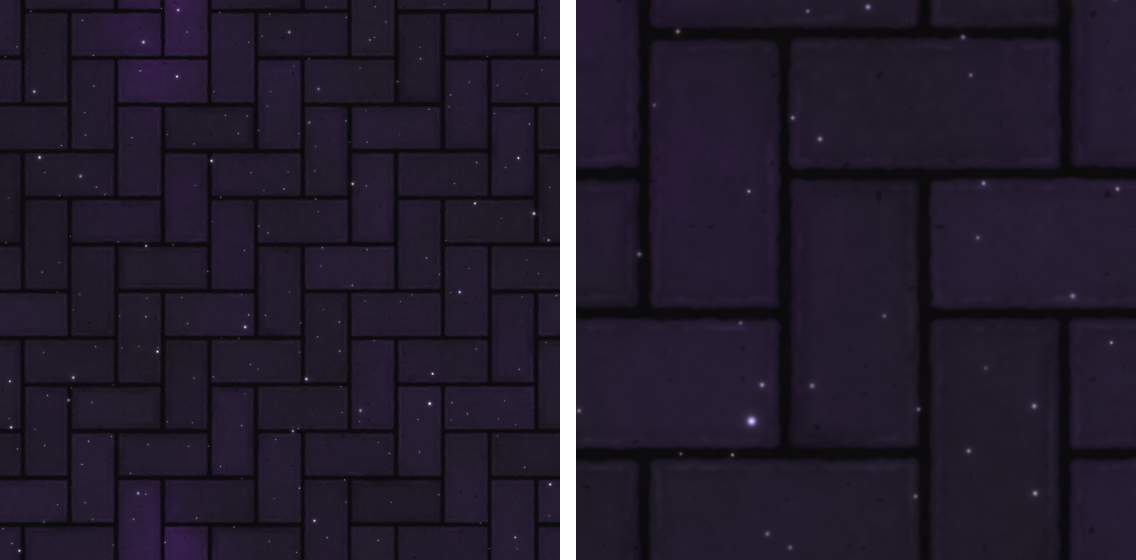
Left: the whole. Right: its middle third, enlarged.
Reproduce this texture procedurally as a WebGL 2 fragment shader.

```glsl
#version 300 es
precision highp float;
// Dark violet herringbone paving with a faint nebula glow and scattered stars.

uniform vec2 u_resolution;
out vec4 outColor;

const float CELLS = 12.0;                  // brick widths across the canvas
const vec2 GRID_SHIFT = vec2(0.49, 0.24);  // grid offset, in cells
const float JOINT_HALF = 0.036;            // half the joint width, in cells
const float CORNER = 0.05;                 // corner radius, in cells
const float EDGE_WOBBLE = 0.022;
const float EDGE_SOFT = 0.022;
const vec3 JOINT = vec3(0.045, 0.040, 0.050);
const vec3 SLATE = vec3(0.121, 0.105, 0.150);
const vec3 VIOLET = vec3(0.155, 0.111, 0.208);
const vec3 GLOW = vec3(0.215, 0.115, 0.300);
const vec3 RIM = vec3(0.045, 0.032, 0.058);

// Nebula centres: position, radius, strength
const int GLOW_COUNT = 7;
const vec4 GLOWS[GLOW_COUNT] = vec4[](
  vec4(0.33, 0.97, 0.07, 0.75), vec4(0.28, 0.87, 0.08, 0.65),
  vec4(0.20, 0.94, 0.07, 0.45), vec4(0.28, 0.06, 0.07, 0.75),
  vec4(0.41, 0.56, 0.06, 0.40), vec4(0.33, 0.67, 0.06, 0.35),
  vec4(0.82, 0.88, 0.08, 0.35));

vec3 hash3(vec2 p) {
  vec3 q = fract(p.xyx * vec3(0.1031, 0.1030, 0.0973));
  q += dot(q, q.yxz + 33.33);
  return fract((q.xxy + q.yzz) * q.zyx);
}

// Gradient noise that tiles over the unit square, about -0.7 to 0.7
float corner(vec2 cell, vec2 f, vec2 offset, float freq) {
  float angle = 6.2832 * hash3(mod(cell + offset, freq) + freq).x;
  return dot(vec2(cos(angle), sin(angle)), f - offset);
}

float noise(vec2 uv, float freq) {
  vec2 p = uv * freq, cell = floor(p), f = p - cell;
  vec2 w = f * f * f * (f * (f * 6.0 - 15.0) + 10.0);
  return mix(
    mix(corner(cell, f, vec2(0, 0), freq), corner(cell, f, vec2(1, 0), freq), w.x),
    mix(corner(cell, f, vec2(0, 1), freq), corner(cell, f, vec2(1, 1), freq), w.x), w.y);
}

// Herringbone: returns the offset from the brick centre, its half size and id
void herringbone(vec2 p, out vec2 local, out vec2 halfSize, out vec2 id) {
  vec2 cell = floor(p);
  float kind = mod(cell.x - cell.y, 4.0);  // 0 top, 1 left, 2 right, 3 bottom
  bool upright = kind < 0.5 || kind > 2.5;
  float along = kind < 1.5 ? 1.0 : 0.0;
  vec2 centre = cell + (upright ? vec2(0.5, along) : vec2(along, 0.5));
  local = p - centre;
  halfSize = upright ? vec2(0.5, 1.0) : vec2(1.0, 0.5);
  id = mod(centre * 2.0, CELLS * 2.0);
}

float roundBox(vec2 p, vec2 halfSize, float radius) {
  vec2 q = abs(p) - halfSize + radius;
  return length(max(q, 0.0)) + min(max(q.x, q.y), 0.0) - radius;
}

float nebula(vec2 uv) {
  float sum = 0.0;
  for (int i = 0; i < GLOW_COUNT; i++) {
    vec2 d = fract(uv - GLOWS[i].xy + 0.5) - 0.5;
    sum += GLOWS[i].w * exp(-dot(d, d) / (GLOWS[i].z * GLOWS[i].z));
  }
  return sum;
}

// One jittered star per grid cell, kept with the given chance
vec3 stars(vec2 uv, float count, float chance, float radius, float peak) {
  vec2 cell = floor(uv * count);
  vec3 place = hash3(cell + count * 3.0), look = hash3(cell + count * 7.0);
  vec2 d = (fract(uv * count) - mix(vec2(0.12), vec2(0.88), place.xy)) / count;
  float size = max(radius * mix(0.75, 1.2, look.x), 0.5 / u_resolution.y);
  float r2 = dot(d, d) / (size * size);
  float light = exp(-r2) + 0.10 * exp(-r2 / 7.0);
  vec3 tint = mix(vec3(0.72, 0.72, 1.0), vec3(1.0, 0.88, 0.92), look.z);
  return tint * light * peak * mix(0.45, 1.0, look.y) * step(place.z, chance);
}

void main() {
  vec2 uv = gl_FragCoord.xy / u_resolution;
  vec2 local, halfSize, id;
  herringbone(vec2(uv.x, 1.0 - uv.y) * CELLS - GRID_SHIFT, local, halfSize, id);
  vec3 vary = hash3(id + 5.0);

  // Worn brick outline
  float fine = noise(uv, 160.0), medium = noise(uv, 60.0), broad = noise(uv, 14.0);
  float d = roundBox(local, halfSize - JOINT_HALF - 0.012 * vary.z, CORNER);
  d += EDGE_WOBBLE * (medium + 0.7 * fine);
  float soft = max(EDGE_SOFT, 0.7 * CELLS / u_resolution.y);
  float brick = 1.0 - smoothstep(-soft, soft, d);

  // Stone face: clouds, tone of each brick, grain
  float clouds = noise(uv, 4.0) + 0.5 * noise(uv, 9.0) + 0.4 * broad;
  float violet = clamp(0.38 + 0.65 * clouds + 0.55 * (vary.x - 0.5), 0.0, 1.0);
  vec3 face = mix(SLATE, VIOLET, violet);
  float glow = nebula(uv) * (0.75 + 0.5 * broad + 0.35 * (vary.y - 0.5));
  face = mix(face, GLOW, clamp(glow, 0.0, 0.85));
  face *= 1.0 + 0.10 * (vary.y - 0.5) + 0.07 * fine + 0.07 * medium;

  // Shaded margin and patchy raised rim
  float shade = smoothstep(-0.22, 0.0, d) * (0.12 + 0.3 * max(broad + vary.z - 0.5, 0.0));
  face *= 1.0 - shade;
  float rim = exp(-pow((d + 0.055) / 0.024, 2.0));
  face += RIM * rim * clamp(0.4 + 0.9 * noise(uv, 30.0) + 0.5 * fine, 0.0, 1.0);

  // Small dark pits
  face *= 1.0 - 0.3 * smoothstep(0.42, 0.6, noise(uv, 110.0));

  vec3 color = mix(JOINT * (1.0 + 0.3 * medium), face, brick);
  color += stars(uv, 22.0, 0.42, 0.0012, 0.50);
  color += stars(uv, 10.0, 0.28, 0.0021, 0.95);
  outColor = vec4(color, 1.0);
}
```
